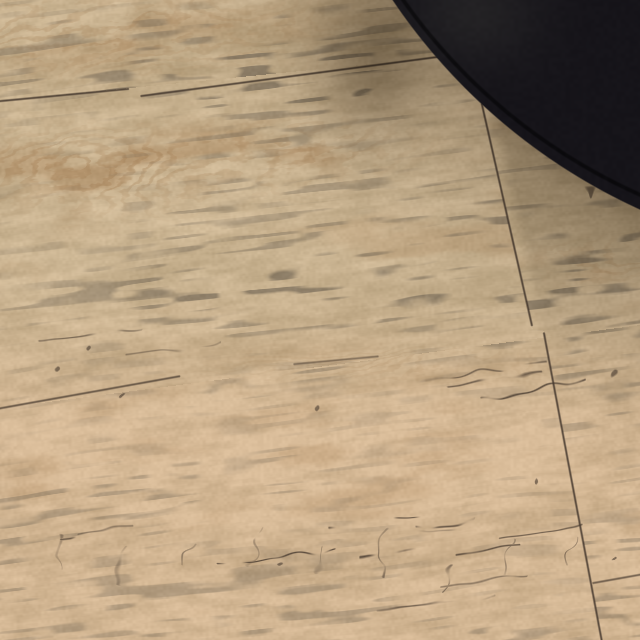
Give the GLSL for this texture, as a WebGL 2 fragment shader.

```glsl
#version 300 es
precision highp float;
// Pale oak floor planks with weathered grain, partly covered by a dark round fabric bag.
uniform vec2 u_resolution;
out vec4 outColor;

const vec3 LIGHT_OAK = vec3(0.835, 0.742, 0.615);
const vec3 MID_OAK = vec3(0.745, 0.655, 0.525);
const vec3 WARM_OAK = vec3(0.66, 0.52, 0.36);
const vec3 GREY_GRAIN = vec3(0.47, 0.42, 0.35);
const vec3 CRACK = vec3(0.27, 0.22, 0.18);
const vec3 BAG = vec3(0.085, 0.078, 0.098);
const vec3 BAG_SHEEN = vec3(0.155, 0.15, 0.155);
const vec2 BAG_CENTER = vec2(1.387, 1.5215);
const float BAG_RADIUS = 0.933;
const float GRAIN_ANGLE = 0.11;
const float SEAM_WIDTH = 0.0015;
const int CRACKS = 16;
const int SCARS = 9;

float hash(vec2 p) {
  vec3 q = fract(vec3(p.xyx) * 0.1031);
  q += dot(q, q.yzx + 33.33);
  return fract((q.x + q.y) * q.z);
}

float noise(vec2 p) {
  vec2 i = floor(p), f = fract(p);
  f = f * f * (3.0 - 2.0 * f);
  return mix(mix(hash(i), hash(i + vec2(1, 0)), f.x),
             mix(hash(i + vec2(0, 1)), hash(i + vec2(1, 1)), f.x), f.y);
}

float fbm(vec2 p) {
  float sum = 0.0, amp = 0.5;
  for (int i = 0; i < 4; i++) {
    sum += amp * noise(p);
    p = p * 2.03 + 17.3;
    amp *= 0.5;
  }
  return sum / 0.9375;
}

// Antialiased stroke from a to b
float stroke(vec2 p, vec2 a, vec2 b, float width) {
  float px = 1.0 / u_resolution.y;
  vec2 d = b - a;
  float t = clamp(dot(p - a, d) / dot(d, d), 0.0, 1.0);
  return 1.0 - smoothstep(width - px, width + px, length(p - a - d * t));
}

// Soft elliptical patch
float patchMask(vec2 p, vec2 center, vec2 size) {
  vec2 q = (p - center) / size;
  return exp(-dot(q, q));
}

vec3 wood(vec2 p, float plank) {
  float c = cos(GRAIN_ANGLE), s = sin(GRAIN_ANGLE);
  vec2 g = vec2(c * p.x + s * p.y, c * p.y - s * p.x) + plank * vec2(7.3, 3.1);
  g.y += 0.012 * (noise(g * vec2(5.0, 9.0)) - 0.5);

  // Broad tone, blotches and fibres
  float broad = fbm(g * vec2(3.0, 11.0));
  float blotch = fbm(g * vec2(22.0, 60.0) + 4.0);
  float fibre = fbm(g * vec2(12.0, 130.0));
  float tone = 0.62 + 1.1 * (broad - 0.5) + 1.3 * (blotch - 0.5) + 0.7 * (fibre - 0.5);
  tone += 0.2 * smoothstep(0.6, 0.2, p.y);
  vec3 col = mix(MID_OAK, LIGHT_OAK, clamp(tone, -0.3, 1.15));
  col *= mix(vec3(1.015, 0.99, 0.97), vec3(0.985, 0.99, 0.975), smoothstep(0.3, 0.6, p.y));

  // Arched figure drawn as contours of a stretched field
  float figure = patchMask(p, vec2(0.15, 0.735), vec2(0.22, 0.06))
    + 0.7 * patchMask(p, vec2(0.48, 0.77), vec2(0.16, 0.05))
    + 0.8 * patchMask(p, vec2(0.14, 0.95), vec2(0.35, 0.06))
    + 0.7 * patchMask(p, vec2(0.93, 0.59), vec2(0.1, 0.03))
    + 0.4 * patchMask(p, vec2(0.6, 0.43), vec2(0.3, 0.03));
  float field = noise(g * vec2(5.0, 15.0)) + 0.22 * fbm(g * vec2(25.0, 55.0));
  float ring = smoothstep(0.35, 1.0, 0.5 + 0.5 * sin(field * 62.0));
  float stain = smoothstep(0.42, 0.72, fbm(g * vec2(9.0, 30.0) + 9.0));
  col = mix(col, WARM_OAK, clamp(figure * (0.38 * ring + 0.5 * stain), 0.0, 0.7));
  col = mix(col, WARM_OAK, 0.28 * stain * smoothstep(0.5, 0.75, broad));

  // Grey pores gathered in bands
  float band = 0.22 + 0.75 * patchMask(p, vec2(0.45, 0.535), vec2(0.4, 0.055))
    + 0.85 * patchMask(p, vec2(0.52, 0.88), vec2(0.3, 0.045))
    + 0.5 * patchMask(p, vec2(0.88, 0.65), vec2(0.15, 0.16))
    + 0.3 * smoothstep(0.5, 0.75, noise(g * vec2(2.0, 10.0) + 31.0));
  float pores = smoothstep(0.55, 0.82, noise(g * vec2(14.0, 145.0) + 2.0));
  pores *= smoothstep(0.2, 0.65, noise(g * vec2(24.0, 70.0)));
  col = mix(col, GREY_GRAIN, clamp(band * pores * 0.75, 0.0, 0.7));
  return col + 0.035 * (noise(p * 210.0) - 0.5);
}

// Scattered splits along the grain and short scars across it
float splits(vec2 p) {
  float mark = 0.0;
  vec2 bend = 0.018 * vec2(noise(p * 45.0), noise(p * vec2(28.0, 45.0) + 8.0)) - 0.009;
  for (int i = 0; i < CRACKS; i++) {
    float k = float(i);
    vec2 a = vec2(hash(vec2(k, 1.0)) * 0.8, 0.015 + 0.16 * hash(vec2(k, 2.0)));
    if (i > 10) a.y += 0.32;
    vec2 b = a + (0.04 + 0.18 * hash(vec2(k, 3.0))) * vec2(1.0, 0.14);
    b.x = min(b.x, 0.91);
    float worn = smoothstep(0.25, 0.6, noise(p * vec2(30.0, 12.0) + k));
    mark = max(mark, worn * stroke(p + bend * 0.6, a, b, 0.0013) * (0.4 + 0.5 * hash(vec2(k, 4.0))));
  }
  for (int i = 0; i < SCARS; i++) {
    float k = float(i);
    vec2 a = vec2(0.09 + 0.1 * k, 0.07 + 0.05 * hash(vec2(k, 6.0)));
    vec2 b = a + vec2(0.012, 0.02 + 0.05 * hash(vec2(k, 7.0)));
    mark = max(mark, 0.55 * stroke(p + bend * 1.6, a, b, 0.0018) * noise(p * 60.0 + k));
    vec2 speck = vec2(hash(vec2(k, 8.0)), hash(vec2(k, 9.0)) * 0.7);
    mark = max(mark, 0.6 * stroke(p + bend, speck, speck + 0.002, 0.003));
  }
  return mark;
}

void main() {
  vec2 p = gl_FragCoord.xy / u_resolution;

  // Plank layout
  float joint = p.y > 0.485 ? 0.753 + (0.837 - p.y) * 0.226 : 0.85 + (0.479 - p.y) * 0.188;
  float plank = step(joint, p.x) * 3.0 + step(0.842 + 0.1 * p.x, p.y) + 2.0 * step(p.y, 0.362 + 0.13 * p.x);
  vec3 col = wood(p, plank);
  col = mix(col, CRACK, splits(p));

  // Seams
  float seam = stroke(p, vec2(0.0, 0.842), vec2(0.2, 0.861), SEAM_WIDTH);
  seam = max(seam, stroke(p, vec2(0.221, 0.85), vec2(0.684, 0.911), SEAM_WIDTH));
  seam = max(seam, stroke(p, vec2(0.753, 0.837), vec2(0.831, 0.492), SEAM_WIDTH));
  seam = max(seam, stroke(p, vec2(0.85, 0.479), vec2(0.94, 0.0), SEAM_WIDTH));
  seam = max(seam, 0.85 * stroke(p, vec2(0.0, 0.362), vec2(0.28, 0.412), SEAM_WIDTH));
  seam = max(seam, 0.6 * stroke(p, vec2(0.46, 0.431), vec2(0.59, 0.443), SEAM_WIDTH));
  seam = max(seam, 0.8 * stroke(p, vec2(0.927, 0.089), vec2(1.0, 0.102), SEAM_WIDTH));
  col = mix(col, CRACK, 0.85 * seam);

  // Shade cast by the bag
  float edge = length(p - BAG_CENTER) - BAG_RADIUS;
  float shade = 0.24 * exp(-max(edge, 0.0) / 0.11) + 0.26 * patchMask(p, vec2(0.58, 0.9), vec2(0.09, 0.11));
  shade += 0.1 * smoothstep(0.0, 0.03, p.x - joint) * smoothstep(0.35, 0.65, p.y);
  col *= 1.0 - shade * vec3(0.95, 1.0, 1.08);

  // Bag fabric with a piped rim
  float px = 1.0 / u_resolution.y;
  vec3 fabric = mix(BAG, BAG_SHEEN, 0.75 * patchMask(p, vec2(0.74, 0.98), vec2(0.1, 0.08)));
  float pipe = abs(edge + 0.016 + 0.02 * (p.x - 0.75));
  fabric *= 1.0 - 0.5 * (1.0 - smoothstep(0.001, 0.005, pipe));
  fabric += 0.012 * (noise(p * 150.0) - 0.5);
  col = mix(fabric, col, smoothstep(-px, px, edge));
  outColor = vec4(col, 1.0);
}
```
